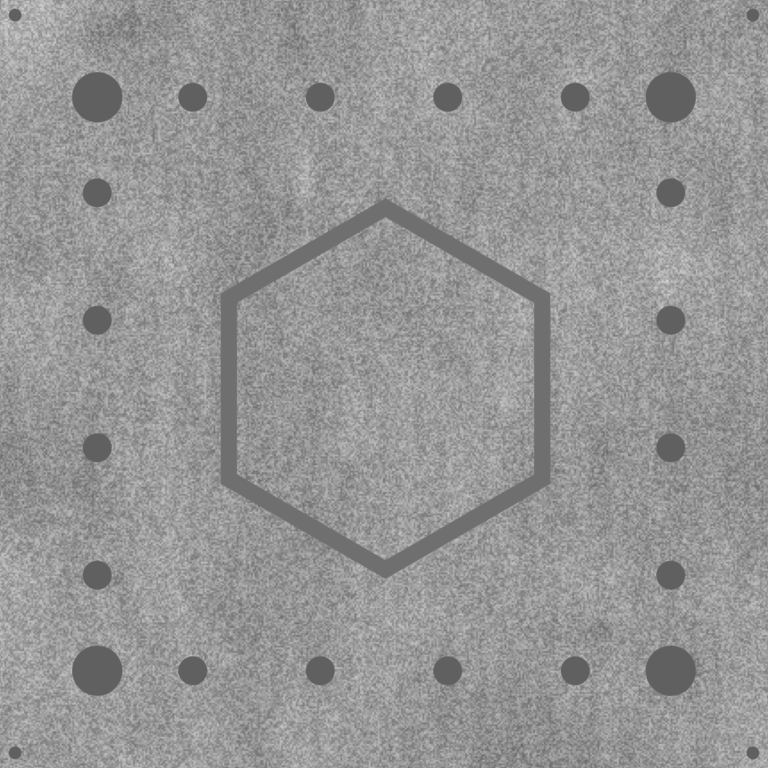
This texture is drawn by a three.js fragment shader. Its source:

```glsl
// Weathered concrete panel with a square of dark studs and a hexagonal outline.
varying vec2 vUv;

const float CONCRETE = 0.595;
const float STUD_GRAY = 0.376;
const float HEX_GRAY = 0.437;
const float EDGE = 0.0012;             // half width of the soft edges

const float FRAME_HALF = 0.3734;       // centre to each row of studs
const float STUD_STEP = 0.166;         // gap between neighbouring studs
const float STUD_RADIUS = 0.0188;
const float CORNER_RADIUS = 0.0327;
const float PIN_HALF = 0.4803;         // centre to the outermost pins
const float PIN_RADIUS = 0.0083;

const vec2 HEX_CENTER = vec2(0.502, 0.494);
const float HEX_APOTHEM = 0.2040;
const float HEX_HALF_WIDTH = 0.0106;

const float MOTTLE = 0.15;
const float STREAKS = 0.045;
const float GRAIN_FINE = 0.20;
const float GRAIN_SOFT = 0.10;
const float FLECK_CELLS = 9.0;
const float FLECK_LIGHT = 0.05;

float hash(vec2 p) {
  vec3 q = fract(vec3(p.xyx) * 0.1031);
  q += dot(q, q.yzx + 33.33);
  return fract((q.x + q.y) * q.z);
}

float noise(vec2 p) {
  vec2 i = floor(p);
  vec2 f = fract(p);
  f = f * f * (3.0 - 2.0 * f);
  return mix(mix(hash(i), hash(i + vec2(1.0, 0.0)), f.x),
             mix(hash(i + vec2(0.0, 1.0)), hash(i + 1.0), f.x), f.y);
}

float fbm(vec2 p) {
  float sum = 0.0;
  float amp = 0.5;
  for (int i = 0; i < 5; i++) {
    sum += amp * noise(p);
    p = mat2(1.6, 0.5, -0.5, 1.9) * p + 7.3;
    amp *= 0.5;
  }
  return sum;
}

float cover(float d) {
  return 1.0 - smoothstep(-EDGE, EDGE, d);
}

// Soft elliptical stain with a ragged rim
float stain(vec2 p, vec2 center, vec2 size) {
  vec2 q = (p - center) / size;
  q += 0.8 * (vec2(noise(p * 24.0), noise(p * 24.0 + 40.0)) - 0.5);
  return exp(-dot(q, q));
}

// Small pale flecks, one possible in each cell
float flecks(vec2 p) {
  vec2 cell = floor(p * FLECK_CELLS);
  float sum = 0.0;
  for (int y = -1; y <= 1; y++) {
    for (int x = -1; x <= 1; x++) {
      vec2 id = cell + vec2(float(x), float(y));
      vec2 center = id + vec2(hash(id + 11.0), hash(id + 37.0));
      vec2 size = vec2(0.08, 0.14) * (0.6 + hash(id + 71.0));
      sum += step(0.65, hash(id + 93.0)) * stain(p * FLECK_CELLS, center, size);
    }
  }
  return sum;
}

float concrete(vec2 p) {
  float g = CONCRETE;
  g += MOTTLE * (fbm(p * vec2(9.0, 5.0) + 3.0) - 0.485);
  g += STREAKS * (noise(p * vec2(75.0, 8.0)) - 0.5);
  g += STREAKS * (fbm(p * vec2(130.0, 24.0)) - 0.485);
  g += FLECK_LIGHT * flecks(p);

  // Broad dark and pale patches
  g -= 0.08 * stain(p, vec2(0.14, 0.96), vec2(0.045, 0.035));
  g -= 0.045 * stain(p, vec2(0.545, 0.585), vec2(0.075, 0.09));
  g -= 0.07 * stain(p, vec2(0.77, 0.175), vec2(0.04, 0.025));
  g -= 0.03 * stain(p, vec2(0.05, 0.68), vec2(0.07, 0.05));
  g += 0.04 * stain(p, vec2(0.04, 0.96), vec2(0.06, 0.05));
  g += 0.05 * stain(p, vec2(0.88, 0.65), vec2(0.045, 0.035));

  g += GRAIN_FINE * (noise(p * 430.0) - 0.5);
  g += GRAIN_SOFT * (noise(p * 240.0 + 19.0) - 0.5);
  return g;
}

// Fold the square into one eighth, then measure to the nearest stud
float studs(vec2 p) {
  vec2 a = abs(p - 0.5);
  vec2 q = vec2(max(a.x, a.y), min(a.x, a.y));
  float along = abs(abs(q.y - STUD_STEP) - 0.5 * STUD_STEP);
  float side = length(vec2(q.x - FRAME_HALF, along)) - STUD_RADIUS;
  float corner = length(q - FRAME_HALF) - CORNER_RADIUS;
  float pin = length(q - PIN_HALF) - PIN_RADIUS;
  return min(side, min(corner, pin));
}

float hexOutline(vec2 p) {
  vec2 q = abs(p - HEX_CENTER);
  float d = max(q.x, dot(q, vec2(0.5, 0.866)));
  return abs(d - HEX_APOTHEM) - HEX_HALF_WIDTH;
}

void main() {
  float gray = concrete(vUv);
  gray = mix(gray, HEX_GRAY, cover(hexOutline(vUv)));
  gray = mix(gray, STUD_GRAY, cover(studs(vUv)));
  gl_FragColor = vec4(vec3(gray), 1.0);
}
```
